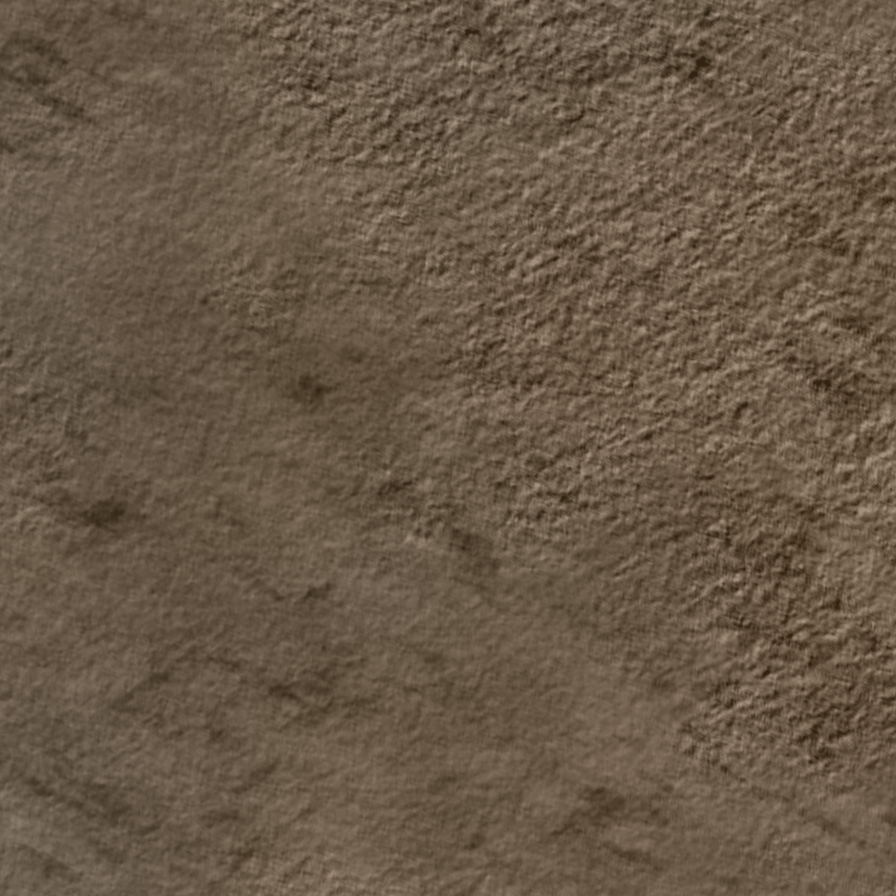
Reproduce this texture procedurally as a WebGL 1 fragment shader.

```glsl
precision highp float;
// Weathered brown stone: soft mottling, dark smudges and side-lit sandy grain.

uniform vec2 u_resolution;

const vec3 DARK_EARTH = vec3(0.308, 0.250, 0.180);
const vec3 PALE_DUST = vec3(0.540, 0.474, 0.402);
const vec3 OCHRE_SHIFT = vec3(0.016, 0.000, -0.016);

float hash(vec2 cell) {
  return fract(sin(dot(cell, vec2(127.1, 311.7))) * 43758.5453);
}

float valueNoise(vec2 p) {
  vec2 cell = floor(p);
  vec2 f = fract(p);
  f = f * f * (3.0 - 2.0 * f);
  float low = mix(hash(cell), hash(cell + vec2(1.0, 0.0)), f.x);
  float high = mix(hash(cell + vec2(0.0, 1.0)), hash(cell + vec2(1.0, 1.0)), f.x);
  return mix(low, high, f.y);
}

vec2 rotate(vec2 p, float angle) {
  float c = cos(angle);
  float s = sin(angle);
  return vec2(c * p.x - s * p.y, s * p.x + c * p.y);
}

// Three rotated octaves, averaging about one half.
float fbm(vec2 p) {
  float sum = 0.0;
  float amplitude = 0.57;
  for (int i = 0; i < 3; i++) {
    sum += amplitude * valueNoise(p);
    p = rotate(p, 0.65) * 2.03 + 17.3;
    amplitude *= 0.5;
  }
  return sum;
}

// Height difference across a step towards the light.
float relief(vec2 uv, float scale, vec2 lightStep) {
  vec2 p = rotate(uv, 0.35) * scale;
  vec2 reach = rotate(lightStep, 0.35) * scale;
  return fbm(p + reach) - fbm(p - reach);
}

// Short soft smudges: the upper tail of slanted, stretched noise.
float smudges(vec2 uv, float angle, vec2 scale) {
  float streak = fbm(rotate(uv, angle) * scale + angle * 31.0);
  float cluster = smoothstep(0.42, 0.72, fbm(uv * 6.0 + angle * 9.0));
  return smoothstep(0.56, 0.82, streak) * cluster;
}

// Crumbly ground: a diagonal band at the upper right plus scattered patches.
float roughness(vec2 uv) {
  float across = dot(uv, vec2(0.70, 0.60)) + (fbm(uv * 5.0 + 3.7) - 0.5) * 0.7;
  float band = smoothstep(0.62, 0.92, across) * (1.0 - 0.5 * smoothstep(1.02, 1.25, across));
  float patches = smoothstep(0.52, 0.80, fbm(uv * 7.0 + 41.0));
  float breakup = mix(0.55, 1.2, smoothstep(0.30, 0.70, fbm(uv * 15.0 + 7.0)));
  return clamp(band * breakup + 0.35 * patches, 0.0, 1.0);
}

void main() {
  vec2 uv = gl_FragCoord.xy / u_resolution;
  vec2 warp = vec2(fbm(uv * 30.0 + 5.1), fbm(uv * 30.0 + 63.4)) - 0.5;
  vec2 bent = uv + warp * 0.008;
  float rough = roughness(uv);

  // Raised grain lit from the upper left, over faint wider lumps.
  float grain = relief(bent, 108.0, vec2(-0.0012, 0.0018));
  float lumps = relief(bent + 2.3, 42.0, vec2(-0.0020, 0.0030));
  float tone = 0.46 + grain * mix(0.80, 2.35, rough) + lumps * mix(0.25, 0.60, rough);

  // Broad stains, slanted wisps and fine speckle.
  float stains = fbm(uv * 5.0 + 11.0) - 0.5;
  float wisps = fbm(rotate(bent, 0.45) * vec2(12.0, 30.0) + 29.0) - 0.5;
  float speckle = valueNoise(rotate(uv, 0.4) * 190.0) - 0.5;
  tone += stains * 0.44 + wisps * 0.36 + speckle * mix(0.22, 0.34, rough);

  // Dark smudges on both diagonals and a few pale scuffs.
  tone -= 0.42 * smudges(bent, 0.50, vec2(16.0, 44.0));
  tone -= 0.36 * smudges(bent, -0.60, vec2(18.0, 46.0));
  tone += 0.34 * smudges(bent, 0.25, vec2(15.0, 40.0));

  // Warmer towards the right, more olive towards the left.
  float warmth = (uv.x - 0.5) * 0.6 + (fbm(uv * 3.0 + 80.0) - 0.5) * 0.9;
  vec3 colour = mix(DARK_EARTH, PALE_DUST, clamp(tone, -0.5, 1.4));
  gl_FragColor = vec4(colour + OCHRE_SHIFT * warmth, 1.0);
}
```
